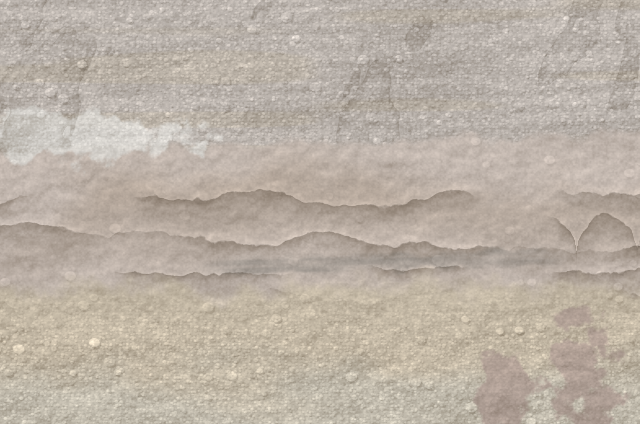
A Shadertoy shader for this texture:

```glsl
const vec3 GREY_GRIT = vec3(0.735, 0.707, 0.682);
const vec3 PINK_CLAY = vec3(0.765, 0.720, 0.687);
const vec3 BROWN_CLAY = vec3(0.685, 0.632, 0.585);
const vec3 OCHRE_SAND = vec3(0.765, 0.720, 0.645);
const vec3 PALE_SAND = vec3(0.765, 0.740, 0.685);
const vec3 CHALK = vec3(0.845, 0.835, 0.815);
const vec3 SLATE = vec3(0.600, 0.573, 0.545);
const vec3 MAUVE = vec3(0.675, 0.605, 0.570);
const float GRIT_CONTRAST = 0.17;
const float RELIEF_CONTRAST = 0.95;
const float LEDGE_CONTRAST = 0.21;

float hash(vec2 p) {
    vec3 q = fract(vec3(p.xyx) * 0.1031);
    q += dot(q, q.yzx + 33.33);
    return fract((q.x + q.y) * q.z);
}

float noise(vec2 p) {
    vec2 i = floor(p), f = fract(p);
    f = f * f * (3.0 - 2.0 * f);
    return mix(mix(hash(i), hash(i + vec2(1, 0)), f.x),
               mix(hash(i + vec2(0, 1)), hash(i + vec2(1, 1)), f.x), f.y);
}

float fbm(vec2 p) {
    float sum = 0.0, amp = 0.5;
    for (int i = 0; i < 5; i++) {
        sum += amp * noise(p);
        p = mat2(1.6, 1.2, -1.2, 1.6) * p + 17.3;
        amp *= 0.5;
    }
    return sum;
}

// Surface height, stretched along the bedding
float height(vec2 p) {
    return fbm(p * vec2(6.0, 11.0)) * 0.5 + fbm(p * vec2(32.0, 40.0) + 40.0) * 0.17;
}

// Scattered stones, lit from the upper left; density is the filled share
float pebbles(vec2 p, float scale, float density, float px) {
    vec2 q = p * scale, cell = floor(q);
    float tone = 0.0;
    for (int j = -1; j <= 1; j++)
    for (int i = -1; i <= 1; i++) {
        vec2 id = cell + vec2(i, j);
        float pick = hash(id + scale);
        if (pick > density) continue;
        vec2 centre = id + 0.2 + 0.6 * vec2(hash(id + 31.7), hash(id + 73.1));
        vec2 d = (q - centre) * vec2(0.9, 1.1);
        float radius = mix(0.22, 0.48, hash(id + 11.9));
        float edge = px * scale * 0.7;
        float body = smoothstep(radius + edge, radius - edge, length(d));
        float shadow = smoothstep(radius + edge, radius - edge, length(d + vec2(-0.13, 0.22)));
        float lit = dot(d, vec2(-0.5, 0.85)) / radius;
        float stone = 0.55 + 0.5 * lit + 1.3 * (hash(id + 5.3) - 0.55);
        tone = mix(tone - 0.7 * shadow * (1.0 - body), stone, body);
    }
    return tone;
}

// Broken overhang: bright lip above the curve y, shadow fading below it
float ledge(vec2 p, float y, float depth, float seed, float px) {
    float jag = 0.035 * (fbm(p * 22.0 + seed) - 0.5);
    float d = p.y - y - jag;
    float present = smoothstep(0.34, 0.62, noise(vec2(p.x * 5.0, seed)));
    float above = smoothstep(-px, px, d);
    float lip = above * exp(-max(d, 0.0) / 0.014);
    float shade = (1.0 - above) * exp(min(d, 0.0) / depth);
    return present * (0.45 * lip - shade);
}

float wave(float x, float seed) {
    return fbm(vec2(x * 3.5, seed)) - 0.48;
}

float blob(vec2 p, vec2 centre, vec2 size, float rough) {
    return smoothstep(1.15, 0.85, length((p - centre) / size) + rough);
}

void mainImage(out vec4 fragColor, in vec2 fragCoord) {
    float px = 1.0 / iResolution.y;
    vec2 p = fragCoord * px;
    float broad = fbm(p * vec2(3.0, 6.0) + 9.0) - 0.48;
    float rough = fbm(p * 19.0 + 3.0) - 0.48;
    float fine = noise(p * 150.0) + noise(p * 260.0 + 8.0) - 1.0;

    // Beds
    float roof = 0.625 + 0.033 * p.x + 0.05 * wave(p.x, 2.0) + 0.05 * rough;
    float base = 0.315 + 0.07 * wave(p.x, 8.0) + 0.10 * rough;
    float top = smoothstep(-0.012, 0.014, p.y - roof);
    float bottom = smoothstep(0.03, -0.03, p.y - base);
    float hollow = smoothstep(0.13, 0.0, abs(p.y - 0.46 - 0.35 * broad));
    vec3 clay = mix(PINK_CLAY, BROWN_CLAY, clamp(hollow * 0.6 + 1.3 * broad, 0.0, 0.9));
    vec3 sand = mix(PALE_SAND, OCHRE_SAND, smoothstep(0.04, 0.2, p.y + 0.3 * broad));
    vec3 col = mix(mix(clay, sand, bottom), GREY_GRIT, top);
    col = mix(col, OCHRE_SAND * 0.95, 0.4 * top * smoothstep(0.55, 0.68, noise(p * vec2(2.0, 28.0))));

    // Chalk crust, slate seam and fallen clay
    float chalk = blob(p, vec2(0.16, 0.675), vec2(0.27, 0.062), 1.8 * rough);
    float seamLine = 0.385 + 0.03 * (p.x - 0.9) + 0.02 * wave(p.x, 5.0);
    float seam = smoothstep(0.026, 0.008, abs(p.y - seamLine) + 0.04 * rough)
               * smoothstep(0.4, 0.6, p.x) * smoothstep(1.4, 1.2, p.x);
    float fallen = max(blob(p, vec2(1.37, 0.11), vec2(0.075, 0.13), 2.2 * rough),
                       blob(p, vec2(1.19, 0.08), vec2(0.05, 0.075), 2.2 * rough));
    col = mix(col, CHALK, 0.85 * chalk);
    float laminae = noise(vec2(p.x * 7.0, (p.y - 0.03 * p.x) * 150.0));
    col = mix(col, SLATE, seam * (0.3 + 0.6 * laminae));
    col = mix(col, MAUVE, 0.85 * fallen);

    // Relief from slope towards the light
    vec2 toLight = vec2(-0.003, 0.005);
    float slope = height(p - toLight) - height(p + toLight);
    float tone = RELIEF_CONTRAST * slope * mix(1.0, 0.65, top) + 0.10 * broad;
    float strata = noise(vec2(p.x * 3.0, (p.y - 0.06 * p.x) * 75.0)) - 0.5;
    tone += 0.09 * strata * top;

    // Overhangs and scallops
    float clayOnly = (1.0 - top) * (1.0 - 0.6 * bottom);
    float shade = ledge(p, 0.53 + 0.13 * wave(p.x, 21.0), 0.025, 4.0, px);
    shade += ledge(p, 0.43 + 0.16 * wave(p.x, 33.0), 0.03, 12.0, px);
    shade += ledge(p, 0.375 + 0.08 * wave(p.x, 45.0), 0.02, 27.0, px);
    shade += ledge(p, 0.30 + 0.12 * wave(p.x, 57.0), 0.016, 38.0, px) * 0.7;
    float arch = 0.41 + 0.08 * sqrt(abs(sin(p.x * 22.0 + 1.5)));
    shade += ledge(p, arch, 0.02, 51.0, px) * smoothstep(1.12, 1.22, p.x);
    tone += LEDGE_CONTRAST * shade * clayOnly;

    // Slanting fractures in the upper bed
    float fracture = fbm(vec2((p.x - 0.6 * p.y) * 3.5, (p.x + p.y) * 1.6) + 6.0) - 0.52;
    tone -= 0.11 * top * smoothstep(-0.003, 0.003, fracture) * exp(-max(fracture, 0.0) / 0.035);

    // Grit, with sparse larger stones
    float gritty = max(top, bottom * smoothstep(0.36, 0.18, p.y));
    gritty *= (1.0 - 0.75 * fallen) * (1.0 - 0.6 * chalk);
    float grit = 0.6 * pebbles(p, 125.0, 0.75, px) + 0.5 * pebbles(p + 3.0, 75.0, 0.28, px);
    tone += GRIT_CONTRAST * (grit - 0.12) * mix(0.16, 1.0, gritty);
    tone += 0.14 * pebbles(p + 7.0, 38.0, 0.05, px) * mix(0.4, 1.0, gritty);
    tone += fine * mix(0.055, 0.10, gritty);

    // Shadows turn warm
    col *= 1.0 + tone;
    col *= mix(vec3(1.0), vec3(1.0, 0.975, 0.94), smoothstep(0.0, -0.25, tone));
    fragColor = vec4(clamp(col, 0.0, 1.0), 1.0);
}
```
